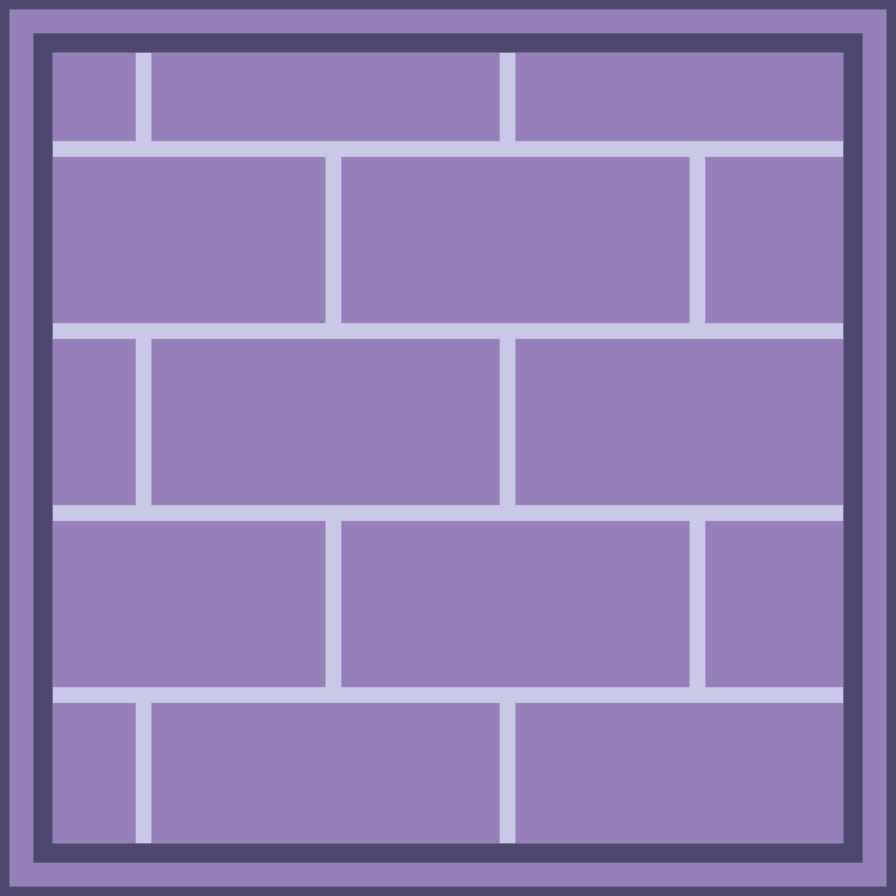
This pattern is drawn by a Shadertoy shader. Its source:

```glsl
// Coverage of a band of the given half width around distance zero
float band(float dist, float halfWidth, float aa) {
    return 1.0 - smoothstep(-aa, aa, abs(dist) - halfWidth);
}

// Signed offset to the nearest line of a repeating set
float nearestLine(float x, float pitch) {
    return (fract(x / pitch + 0.5) - 0.5) * pitch;
}

// Mortar of a running bond with alternating joint offsets
float mortar(vec2 uv, float aa) {
    vec2 pitch = vec2(0.40625, 0.203125);
    float y = uv.y - 0.2243;
    float row = floor(y / pitch.y);
    float jointStart = mix(0.3721, 0.1602, mod(row, 2.0));
    float bed = band(nearestLine(y, pitch.y), 0.0088, aa);
    float joint = band(nearestLine(uv.x - jointStart, pitch.x), 0.0088, aa);
    return max(bed, joint);
}

void mainImage(out vec4 fragColor, in vec2 fragCoord) {
    vec2 uv = fragCoord / iResolution.xy;
    float aa = 0.75 / min(iResolution.x, iResolution.y);

    vec3 brickColor = vec3(0.594, 0.499, 0.725);
    vec3 mortarColor = vec3(0.79, 0.79, 0.905);
    vec3 frameColor = vec3(0.306, 0.282, 0.43);

    // Distance inward from the canvas border
    vec2 inset = min(uv, 1.0 - uv);
    float edge = min(inset.x, inset.y);

    // Brick field inside the frame
    float field = smoothstep(-aa, aa, edge - 0.0586);
    vec3 color = mix(brickColor, mortarColor, mortar(uv, aa) * field);

    // Thin outer rim and thicker inner rim
    float rims = max(band(edge, 0.0105, aa), band(edge - 0.0479, 0.0107, aa));
    color = mix(color, frameColor, rims);

    fragColor = vec4(color, 1.0);
}
```
